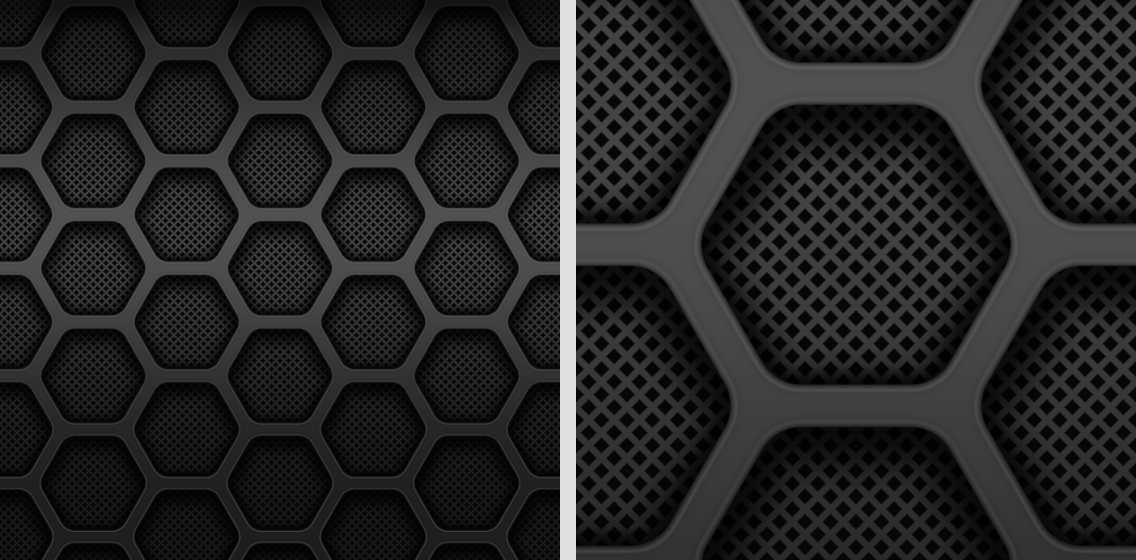
Left: the whole. Right: its middle third, enlarged.
A WebGL 1 fragment shader for this pattern:

```glsl
precision highp float;
// Dark metal honeycomb grille with rounded openings over a fine diagonal mesh.

uniform vec2 u_resolution;

// Honeycomb layout, in canvas heights
const vec2 CELL_PERIOD = vec2(0.33333, 0.1918);
const vec2 CELL_ORIGIN = vec2(0.16667, 0.9046);
const float OPENING_APOTHEM = 0.0832;
const float CORNER_RADIUS = 0.027;

// Diagonal mesh
const float MESH_PITCH = 1.0 / 66.0;
const float HOLE_HALF = 0.31;
const float STRAND_GAIN = 0.86;
const vec3 HOLE_COLOR = vec3(0.022);

// Lighting
const float LIGHT_HEIGHT = 0.60;
const float LIGHT_SPREAD = 0.28;
const float AMBIENT = 0.11;
const float LIGHT_GAIN = 0.20;
const float SHADOW_DROP = 0.009;
const float SHADOW_SOFTNESS = 0.036;

// Bevel around each opening
const float LIP_WIDTH = 0.0022;
const float RIM_OFFSET = 0.0034;
const float RIM_WIDTH = 0.0020;

// Offset from the nearest centre of two interleaved rectangular lattices
vec2 honeycombOffset(vec2 p) {
  vec2 a = (fract((p - CELL_ORIGIN) / CELL_PERIOD + 0.5) - 0.5) * CELL_PERIOD;
  vec2 b = (fract((p - CELL_ORIGIN) / CELL_PERIOD) - 0.5) * CELL_PERIOD;
  return dot(a, a) < dot(b, b) ? a : b;
}

// Signed distance to a flat-topped hexagon with rounded corners
float roundedHexagon(vec2 p, float apothem, float radius) {
  const vec3 k = vec3(-0.866025, 0.5, 0.57735);
  float inner = apothem - radius;
  p = abs(p);
  p -= 2.0 * min(dot(k.xy, p), 0.0) * k.xy;
  p -= vec2(clamp(p.x, -k.z * inner, k.z * inner), inner);
  return length(p) * sign(p.y) - radius;
}

float opening(vec2 p) {
  return roundedHexagon(p, OPENING_APOTHEM, CORNER_RADIUS);
}

// Broad horizontal band of light, fading at the top edge
float lightLevel(vec2 p) {
  float h = (p.y - LIGHT_HEIGHT) / LIGHT_SPREAD;
  float topFade = mix(1.0, 0.55, smoothstep(0.93, 1.0, p.y));
  return (AMBIENT + LIGHT_GAIN * exp(-h * h)) * topFade;
}

// Square holes turned by 45 degrees
vec3 meshColor(vec2 p, float light, float pixel) {
  vec2 q = abs(fract(vec2(p.x + p.y, p.x - p.y) / MESH_PITCH) - 0.5);
  float edge = max(q.x, q.y) - HOLE_HALF;
  float blur = 1.2 * pixel / MESH_PITCH + 0.02;
  float strand = smoothstep(-blur, blur, edge);
  return mix(HOLE_COLOR, vec3(light * STRAND_GAIN), strand);
}

// Bar face with a dark lip and a thin lit rim
vec3 frameColor(vec2 p, vec2 offset, float dist, float light) {
  float below = 0.5 - 0.5 * offset.y / max(length(offset), 0.001);
  float rimLine = 1.0 - smoothstep(0.0, RIM_WIDTH, abs(dist - RIM_OFFSET));
  float rimStrength = mix(0.035, 0.07, below) + 0.07 * smoothstep(0.4, 0.0, p.y);
  float lip = smoothstep(-0.001, LIP_WIDTH, dist);
  float face = light * mix(0.90, 1.03, smoothstep(0.0, 0.010, dist));
  return vec3(face * mix(0.40, 1.0, lip) + rimLine * rimStrength);
}

void main() {
  vec2 p = gl_FragCoord.xy / u_resolution.y;
  float pixel = 1.0 / u_resolution.y;
  vec2 offset = honeycombOffset(p);
  float dist = opening(offset);
  float light = lightLevel(p);

  // Mesh below, shaded by the frame and mostly from above
  float cover = opening(offset + vec2(0.0, SHADOW_DROP));
  float shade = smoothstep(-0.006, SHADOW_SOFTNESS, -cover);
  shade *= smoothstep(0.0, 0.012, -dist);
  vec3 mesh = meshColor(p, light, pixel) * mix(0.22, 1.0, shade);

  vec3 frame = frameColor(p, offset, dist, light);
  vec3 color = mix(mesh, frame, smoothstep(-pixel, pixel, dist));
  gl_FragColor = vec4(color, 1.0);
}
```
